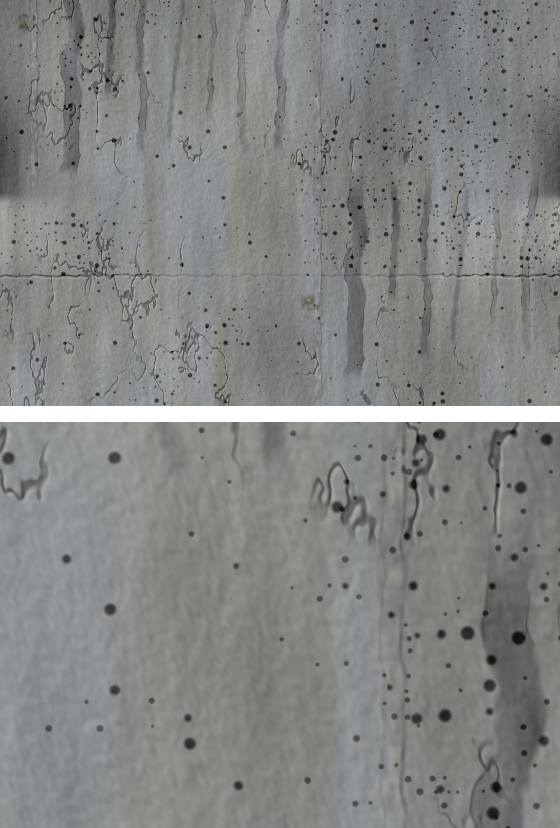
Top, the full canvas; bottom, a detail of the centre.
Give the GLSL for this texture, as a Shadertoy shader.

```glsl
// Weathered grey concrete wall with formwork seams, dark drips, cracks and pits.

float hash(vec2 p) {
    vec3 q = fract(p.xyx * 0.1031);
    q += dot(q, q.yzx + 33.33);
    return fract((q.x + q.y) * q.z);
}

float noise(vec2 p) {
    vec2 i = floor(p), f = fract(p);
    f = f * f * (3.0 - 2.0 * f);
    return mix(mix(hash(i), hash(i + vec2(1, 0)), f.x),
               mix(hash(i + vec2(0, 1)), hash(i + vec2(1, 1)), f.x), f.y);
}

float fbm(vec2 p) {
    float sum = 0.0, amp = 0.53;
    for (int i = 0; i < 4; i++) {
        sum += amp * noise(p);
        p = mat2(0.96, 0.28, -0.28, 0.96) * p * 2.1 + 17.3;
        amp *= 0.5;
    }
    return sum;
}

float band(float d, float halfWidth, float soft) {
    return 1.0 - smoothstep(halfWidth - soft, halfWidth + soft, abs(d));
}

// Fine trowelled surface, slightly slanted and longer than wide
float surfaceHeight(vec2 p) {
    p.x += 0.35 * p.y;
    return 0.6 * noise(p * vec2(125, 85)) + 0.4 * noise(p * vec2(230, 170) + 9.0)
         + 0.5 * noise(p * vec2(62, 34) + 40.0);
}

// Jagged contour lines, broken into short pieces
float cracks(vec2 p) {
    float line = 1.0 - smoothstep(0.004, 0.03, abs(fbm(p * vec2(19, 10) + 5.0) - 0.5));
    float place = noise(p * vec2(13, 8) + 31.0) * 0.65 + noise(p * 3.0 + 70.0) * 0.35;
    return line * smoothstep(0.53, 0.68, place);
}

// Round holes of mixed size, one at most in each cell
float pits(vec2 p, float cells, float density) {
    p *= cells;
    vec2 id = floor(p);
    vec2 centre = 0.3 + 0.4 * vec2(hash(id + 3.1), hash(id + 57.7));
    float radius = mix(0.1, 0.27, hash(id + 21.0));
    float hole = 1.0 - smoothstep(radius - 0.1, radius + 0.1, length(fract(p) - centre));
    return hole * step(hash(id + 90.0), density);
}

void mainImage(out vec4 fragColor, in vec2 fragCoord) {
    vec2 p = fragCoord / iResolution.y;
    float width = iResolution.x / iResolution.y;
    float edge = min(p.x, width - p.x);

    // Cloudy tone and vertical water streaks
    float cloud = fbm(p * vec2(4.5, 3.0) + 2.0);
    float streak = noise(vec2(p.x * 24.0, p.y * 2.2));
    float fineStreak = noise(vec2(p.x * 75.0, p.y * 7.0) + 12.0);
    float tone = 0.525 + 0.17 * (cloud - 0.5) + 0.08 * (streak - 0.5) + 0.05 * (fineStreak - 0.5);
    float cool = smoothstep(0.45, 0.75, 0.6 * streak + 0.4 * noise(p * 3.5 + 8.0));

    // Broad shadows, and the pale band below the dark side edges
    float upperRight = smoothstep(0.8, 0.95, p.x) * smoothstep(0.55, 0.75, p.y);
    float lowerMiddle = band(p.x - 0.69, 0.07, 0.06) * band(p.y - 0.15, 0.12, 0.12);
    float sideShade = exp(-edge / 0.045) * smoothstep(0.495, 0.53, p.y) * (1.0 - smoothstep(0.56, 0.85, p.y));
    float paleSide = exp(-edge / 0.13) * band(p.y - 0.42, 0.08, 0.04);
    tone += 0.09 * paleSide - 0.27 * sideShade - 0.035 * upperRight - 0.05 * lowerMiddle;
    tone -= 0.07 * (1.0 - smoothstep(0.04, 0.13, p.x)) * smoothstep(0.5, 0.65, p.y);
    cool += 0.5 * upperRight + 0.5 * lowerMiddle + sideShade;

    // Embossed grain, lit from the upper left
    vec2 toLight = vec2(-0.0022, 0.002);
    tone += 0.16 * (surfaceHeight(p) - surfaceHeight(p + toLight));

    // Two half-drop panels, each with drips, a vertical seam and a rusty patch
    float rust = 0.0;
    for (int k = 0; k < 2; k++) {
        vec2 q = p - float(k) * vec2(0.699, -0.5);
        for (int i = 0; i < 7; i++) {
            vec2 id = vec2(i, 4);
            float thick = i == 0 ? 0.019 : mix(0.004, 0.011, hash(id + 5.0));
            float tip = 1.08 - (i == 0 ? 0.5 : mix(0.28, 0.46, hash(id + 11.0)));
            float wobble = (noise(vec2(q.y * 13.0, i)) - 0.5) * 0.022 + 0.04 * (q.y - 0.9);
            float d = q.x - 0.18 - 0.085 * float(i) - wobble;
            d += 0.008 * (noise(q * 60.0) - 0.5);
            float along = smoothstep(tip - 0.02, tip + 0.02, q.y) * (1.0 - smoothstep(1.0, 1.1, q.y));
            float strength = i == 0 ? 0.15 : mix(0.05, 0.13, hash(id + 2.0));
            float stain = band(d, thick, 0.004) * along * (0.45 + 0.9 * noise(q * vec2(40, 9)));
            float rim = band(abs(d) - thick, 0.0012, 0.0016) * along * smoothstep(0.5, 0.65, noise(q * vec2(20, 14) + id));
            tone -= strength * stain + 0.13 * rim;
            cool += 0.7 * stain * step(0.35, hash(id + 8.0));
        }
        float seamReach = k == 0 ? smoothstep(0.5, 0.58, p.y) : 1.0;
        float seam = q.x - 0.083 + 0.005 * (noise(vec2(q.y * 45.0, 3)) - 0.5);
        float rough = noise(q * vec2(170, 75));
        float ridge = band(seam, 0.009, 0.003) * seamReach;
        tone += ridge * 0.12 * (rough - 0.4);
        tone -= 0.17 * seamReach * rough * (band(seam - 0.009, 0.0015, 0.002) + 0.7 * band(seam + 0.008, 0.001, 0.002));
        cool += 0.4 * ridge;
        vec2 patchOffset = (q - vec2(0.062, 0.75 + 0.19 * float(1 - k))) / vec2(0.018, 0.028);
        float rustPatch = 1.0 - smoothstep(0.5, 1.2, length(patchOffset) + 0.8 * (noise(q * 70.0) - 0.5));
        rust += rustPatch + 0.4 * ridge * smoothstep(0.55, 0.8, rough);
        tone -= 0.2 * rustPatch * noise(q * 130.0);
    }

    // Horizontal joint, strongest at both sides
    float joint = p.y - 0.322 + 0.006 * (noise(vec2(p.x * 70.0, 6)) - 0.5);
    float jointDepth = 0.3 + 0.7 * (1.0 - smoothstep(0.2, 0.5, edge));
    tone -= 0.3 * jointDepth * band(joint, 0.0015, 0.002) * (0.5 + 0.7 * noise(p * 80.0));
    tone += 0.06 * jointDepth * band(joint + 0.006, 0.0015, 0.002);

    // Cracks with a lit lip, then pits in clusters
    tone += 0.07 * cracks(p + 1.3 * toLight) - 0.23 * cracks(p);
    float cluster = smoothstep(0.45, 0.75, noise(p * 5.0 + 60.0)) + 0.5 * upperRight + paleSide;
    tone -= 0.33 * pits(p, 48.0, 0.03 + 0.15 * cluster) + 0.24 * pits(p + 3.0, 95.0, 0.02 + 0.13 * cluster);

    vec3 tint = mix(vec3(1.0, 1.018, 0.982), vec3(0.975, 1.0, 1.02), clamp(cool, 0.0, 1.0));
    tint = mix(tint, vec3(1.08, 1.0, 0.86), 0.6 * clamp(rust, 0.0, 1.0));
    fragColor = vec4(clamp(tone, 0.07, 0.75) * tint, 1.0);
}
```
